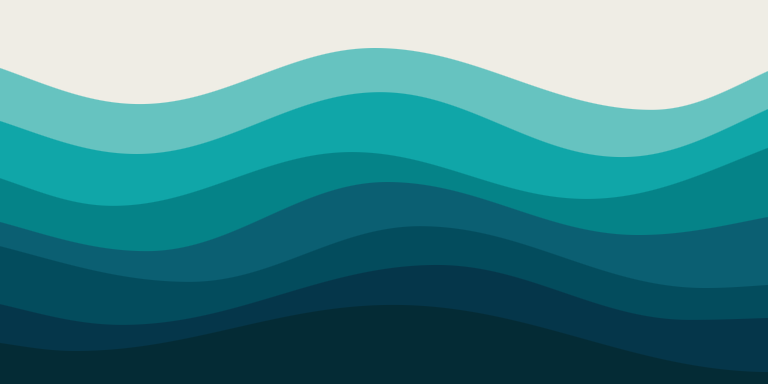
Write a Shadertoy shader that draws this background.

```glsl
const float PI = 3.14159265;
const float OUTER_TURN = 0.6 * PI;

// Cosine arc, flat at u = 0 and reaching 1 at u = 1
float arc(float u, float turn) {
    return (1.0 - cos(turn * u)) / (1.0 - cos(turn));
}

// Curve height at x: left end, trough, crest, trough, right end
float waveHeight(float x, vec2 ends, vec2 troughA, vec2 crest, vec2 troughB) {
    if (x < troughA.x)
        return mix(troughA.y, ends.x, arc((troughA.x - x) / troughA.x, OUTER_TURN));
    if (x < crest.x)
        return mix(troughA.y, crest.y, arc((x - troughA.x) / (crest.x - troughA.x), PI));
    if (x < troughB.x)
        return mix(crest.y, troughB.y, arc((x - crest.x) / (troughB.x - crest.x), PI));
    return mix(troughB.y, ends.y, arc((x - troughB.x) / (1.0 - troughB.x), OUTER_TURN));
}

// Fill everything below a height with a smooth edge
vec3 fillBelow(vec3 base, vec3 layer, float y, float height) {
    float depth = height - y;
    return mix(base, layer, clamp(0.5 + depth / fwidth(depth), 0.0, 1.0));
}

void mainImage(out vec4 fragColor, in vec2 fragCoord) {
    vec2 uv = fragCoord / iResolution.xy;

    // Palette
    vec3 cream    = vec3(0.937, 0.929, 0.898);
    vec3 foam     = vec3(0.400, 0.765, 0.753);
    vec3 aqua     = vec3(0.063, 0.651, 0.659);
    vec3 teal     = vec3(0.020, 0.514, 0.533);
    vec3 blue     = vec3(0.043, 0.373, 0.447);
    vec3 deepTeal = vec3(0.012, 0.298, 0.365);
    vec3 navy     = vec3(0.020, 0.212, 0.290);
    vec3 abyss    = vec3(0.016, 0.169, 0.208);

    // Wave edges, from the surface down
    float foamTop = waveHeight(uv.x, vec2(0.823, 0.815),
        vec2(0.182, 0.729), vec2(0.488, 0.875), vec2(0.849, 0.714));
    float aquaTop = waveHeight(uv.x, vec2(0.685, 0.716),
        vec2(0.178, 0.599), vec2(0.495, 0.760), vec2(0.810, 0.591));
    float tealTop = waveHeight(uv.x, vec2(0.536, 0.615),
        vec2(0.147, 0.464), vec2(0.458, 0.604), vec2(0.764, 0.482));
    float blueTop = waveHeight(uv.x, vec2(0.422, 0.435),
        vec2(0.191, 0.346), vec2(0.504, 0.526), vec2(0.831, 0.388));
    float deepTop = waveHeight(uv.x, vec2(0.359, 0.258),
        vec2(0.247, 0.266), vec2(0.547, 0.411), vec2(0.918, 0.250));
    float navyTop = waveHeight(uv.x, vec2(0.208, 0.172),
        vec2(0.159, 0.154), vec2(0.569, 0.310), vec2(0.898, 0.167));
    float abyssTop = waveHeight(uv.x, vec2(0.107, 0.031),
        vec2(0.098, 0.086), vec2(0.512, 0.206), vec2(1.005, 0.031));

    // Paint back to front
    vec3 color = fillBelow(cream, foam, uv.y, foamTop);
    color = fillBelow(color, aqua, uv.y, aquaTop);
    color = fillBelow(color, teal, uv.y, tealTop);
    color = fillBelow(color, blue, uv.y, blueTop);
    color = fillBelow(color, deepTeal, uv.y, deepTop);
    color = fillBelow(color, navy, uv.y, navyTop);
    color = fillBelow(color, abyss, uv.y, abyssTop);

    fragColor = vec4(color, 1.0);
}
```
